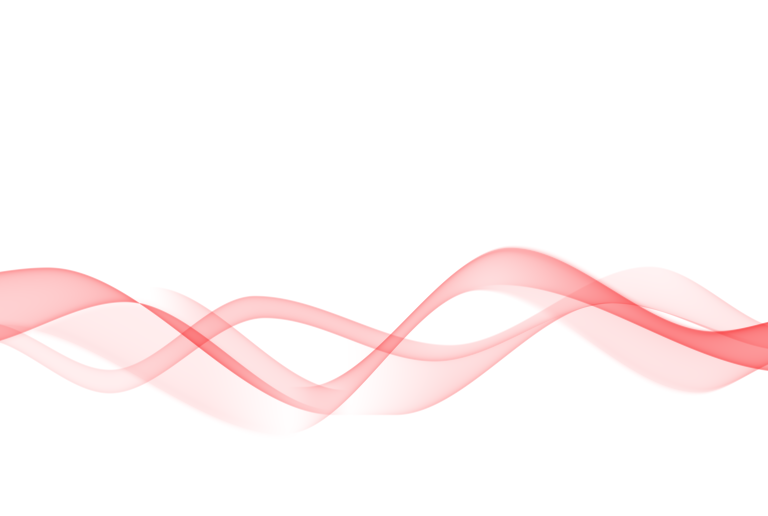
Reproduce this background procedurally as a Shadertoy shader.

```glsl
// Translucent red ribbons that wave and cross over a white background.

// Smooth curve that swings between its crests and troughs.
float wave(float x, vec2 a, vec2 b, vec2 c) {
    return a.y + (b.y - a.y) * smoothstep(a.x, b.x, x)
               + (c.y - b.y) * smoothstep(b.x, c.x, x);
}

float wave(float x, vec2 a, vec2 b, vec2 c, vec2 d) {
    return wave(x, a, b, c) + (d.y - c.y) * smoothstep(c.x, d.x, x);
}

// Thin bright crease with a wider glow beside it.
float crease(float gap) {
    return 0.65 * exp(-abs(gap) / 0.005) + 0.35 * exp(-abs(gap) / 0.04);
}

// Ink of a veil between two curves, with a crease along each.
float ribbon(float y, float first, float second, float fill, vec2 rims, float soft) {
    float blur = soft + 1.2 / iResolution.y;
    float inside = smoothstep(-blur, blur, y - min(first, second))
                 * smoothstep(-blur, blur, max(first, second) - y);
    return inside * (fill + rims.x * crease(y - first) + rims.y * crease(y - second));
}

float fadeIn(float x, float a, float b) { return smoothstep(a, b, x); }
float fadeOut(float x, float a, float b) { return 1.0 - smoothstep(a, b, x); }

void mainImage(out vec4 fragColor, in vec2 fragCoord) {
    vec2 p = fragCoord / iResolution.xy;
    float x = p.x, y = p.y, ink = 0.0;

    // Left swell: a twisted ribbon, its pale upper fold and the veil below
    float leftTop = wave(x, vec2(-0.12, 0.45), vec2(0.062, 0.481), vec2(0.436, 0.196));
    float leftLow = wave(x, vec2(-0.052, 0.327), vec2(0.163, 0.415), vec2(0.436, 0.205));
    float leftFold = wave(x, vec2(0.0, 0.40), vec2(0.195, 0.444), vec2(0.449, 0.244));
    float leftVeil = wave(x, vec2(-0.2, 0.40), vec2(0.0, 0.37), vec2(0.378, 0.157));
    ink += ribbon(y, leftTop, leftLow, 0.15, vec2(0.45, 0.32), 0.0) * fadeOut(x, 0.25, 0.44);
    ink += ribbon(y, leftFold, leftTop, 0.08, vec2(0.18, 0.1), 0.0)
         * fadeIn(x, 0.19, 0.28) * fadeOut(x, 0.40, 0.46);
    ink += ribbon(y, leftLow, leftVeil, 0.07, vec2(0.0, 0.12), 0.012) * fadeOut(x, 0.25, 0.40);

    // Long ribbon that runs through the whole width
    float longTop = wave(x, vec2(-0.02, 0.375), vec2(0.143, 0.283), vec2(0.332, 0.426), vec2(0.586, 0.331))
                  + wave(x, vec2(0.586, 0.0), vec2(0.846, 0.152), vec2(1.03, 0.029));
    float longLow = wave(x, vec2(-0.03, 0.345), vec2(0.143, 0.238), vec2(0.345, 0.384), vec2(0.566, 0.30))
                  + wave(x, vec2(0.566, 0.0), vec2(0.80, 0.113), vec2(1.03, 0.02));
    float topRim = 0.28 * (fadeOut(x, 0.45, 0.58) + fadeIn(x, 0.85, 0.95));
    ink += ribbon(y, longTop, longLow, 0.08, vec2(topRim, 0.28), 0.0)
         * (0.35 + 0.65 * fadeIn(x, 0.15, 0.28)) * (1.0 - 0.45 * fadeIn(x, 0.65, 0.82));

    // Tall right swell, dissolving toward its lower edge
    float tallTop = wave(x, vec2(0.397, 0.25), vec2(0.664, 0.519), vec2(0.93, 0.357), vec2(1.06, 0.39));
    float tallLow = wave(x, vec2(0.371, 0.159), vec2(0.625, 0.438), vec2(0.911, 0.24), vec2(1.04, 0.31));
    float lowRim = 0.32 * fadeOut(x, 0.55, 0.66) + 0.12 * fadeIn(x, 0.70, 0.80)
                 + 0.2 * fadeIn(x, 0.90, 1.0);
    ink += ribbon(y, tallTop, tallLow, 0.08, vec2(0.48, lowRim), 0.012 * fadeIn(x, 0.6, 0.75) * fadeOut(x, 0.85, 0.97))
         * fadeIn(x, 0.37, 0.48);

    // Deep red band that closes the swell at the right
    float deepLow = wave(x, vec2(0.5, 0.40), vec2(0.651, 0.448), vec2(1.03, 0.279));
    ink += ribbon(y, tallTop, deepLow, 0.25, vec2(0.3, 0.5), 0.0) * fadeIn(x, 0.60, 0.88);

    // Pale sail under the centre
    float sailLow = wave(x, vec2(0.514, 0.196), vec2(0.794, 0.413), vec2(1.03, 0.33));
    ink += ribbon(y, longLow, sailLow, 0.09, vec2(0.05, 0.28), 0.0)
         * fadeIn(x, 0.44, 0.60) * fadeOut(x, 0.80, 1.0);

    // The ink absorbs green and blue, which leaves red on white
    fragColor = vec4(exp(-ink * vec3(0.02, 1.0, 0.98)), 1.0);
}
```
